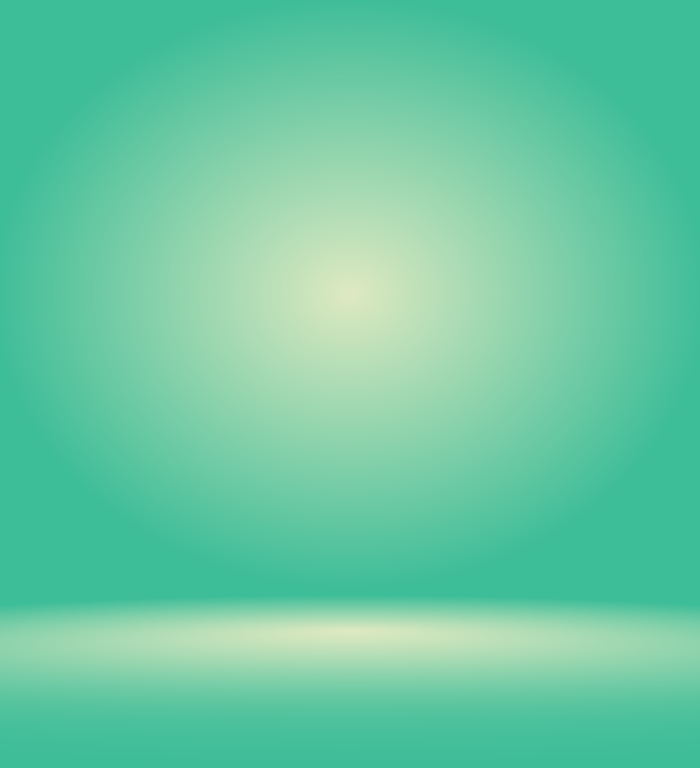
Write a Shadertoy shader that draws this background.

```glsl
const vec3 BASE_GREEN = vec3(0.239, 0.741, 0.596);
const vec3 CREAM_LIGHT = vec3(0.871, 0.914, 0.757);

// Positions and radii as fractions of the canvas
const vec2 WALL_CENTER = vec2(0.5, 0.618);
const vec2 WALL_RADIUS = vec2(0.512, 0.386);
const vec2 FLOOR_CENTER = vec2(0.5, 0.1133);
const vec2 FLOOR_RADIUS = vec2(1.066, 0.112);
const vec2 FLOOR_FOCUS = vec2(0.5, 0.1797);
const float FLOOR_FADE_END = 0.036;
const float FLOOR_FADE_AMOUNT = 0.75;

// Linear falloff from the center to the rim of an ellipse
float radialGlow(vec2 uv, vec2 center, vec2 radius) {
    return max(1.0 - length((uv - center) / radius), 0.0);
}

// Linear falloff from an off-center focus to the rim of an ellipse
float focalGlow(vec2 uv, vec2 center, vec2 radius, vec2 focusPoint) {
    vec2 focus = (focusPoint - center) / radius;
    vec2 ray = (uv - focusPoint) / radius;
    float along = dot(focus, ray);
    float inside = 1.0 - dot(focus, focus);
    float raySquared = dot(ray, ray);
    // Reciprocal of the ray-to-rim distance, stable at the focus
    float t = (along + sqrt(along * along + raySquared * inside)) / inside;
    return max(1.0 - t, 0.0);
}

void mainImage(out vec4 fragColor, in vec2 fragCoord) {
    vec2 uv = fragCoord / iResolution.xy;

    // Round light on the wall
    float wall = radialGlow(uv, WALL_CENTER, WALL_RADIUS);

    // Wide pool of light, dimming toward the front of the floor
    float floorLight = focalGlow(uv, FLOOR_CENTER, FLOOR_RADIUS, FLOOR_FOCUS);
    float towardFront = 1.0 - smoothstep(FLOOR_FADE_END, FLOOR_FOCUS.y, uv.y);
    floorLight *= 1.0 - FLOOR_FADE_AMOUNT * towardFront;

    vec3 color = mix(BASE_GREEN, CREAM_LIGHT, max(wall, floorLight));
    fragColor = vec4(color, 1.0);
}
```
